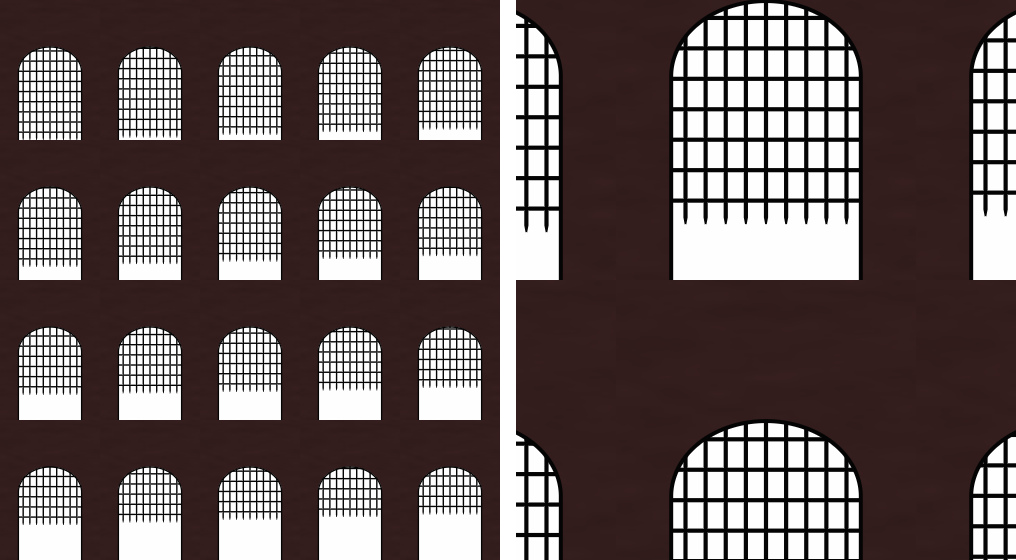
Left: the whole. Right: its middle third, enlarged.
This pattern is drawn by a WebGL 1 fragment shader. Its source:

```glsl
precision highp float;
// Rows of arched gateways in a dark wall, each portcullis raised a little further than the last.

uniform vec2 u_resolution;

// Lengths are in units of one cell's height.
const vec2 GRID = vec2(5.0, 4.0);             // repeats across and down
const float CELL_ASPECT = 0.7156;             // cell width over height
const vec2 ARCH_RADII = vec2(0.229, 0.182);   // half width and rise of the arch
const float SPRING_HEIGHT = 0.485;            // where the arch starts to curve
const float OUTLINE_WIDTH = 0.0095;
const vec2 BAR_SPACING = vec2(0.0480, 0.0725);
const float BAR_WIDTH = 0.0100;
const float BARS_PER_SIDE = 4.0;              // upright bars each side of the middle one
const float SPIKE_LENGTH = 0.056;             // from lowest crossbar to the tips
const float TIP_TAPER = 0.016;
const float LIFT_STEP = 0.0190;               // rise of the gate per cell
const float LIFT_SLOWDOWN = 0.0086;           // taken off each step in the slow span
const float SLOW_START = 9.0;
const float SLOW_STEPS = 4.0;
const vec2 SMUDGE_SCALE = vec2(9.0, 26.0);
const float SMUDGE_STRENGTH = 0.16;
const vec3 WALL_COLOR = vec3(0.200, 0.114, 0.112);
const vec3 OPENING_COLOR = vec3(0.995);
const vec3 IRON_COLOR = vec3(0.015);

float hash(vec2 p) {
  return fract(sin(dot(p, vec2(127.1, 311.7))) * 43758.5453);
}

float valueNoise(vec2 p) {
  vec2 i = floor(p);
  vec2 f = fract(p);
  f = f * f * (3.0 - 2.0 * f);
  return mix(mix(hash(i), hash(i + vec2(1.0, 0.0)), f.x),
             mix(hash(i + vec2(0.0, 1.0)), hash(i + vec2(1.0, 1.0)), f.x), f.y);
}

float smudges(vec2 p) {
  float sum = 0.0;
  float weight = 0.5;
  for (int octave = 0; octave < 3; octave++) {
    sum += weight * valueNoise(p);
    p = p * 2.03 + 17.3;
    weight *= 0.5;
  }
  return sum / 0.875;
}

// Signed distance to straight jambs topped by a half ellipse.
float archDistance(vec2 p) {
  p.y -= SPRING_HEIGHT;
  if (p.y <= 0.0) return abs(p.x) - ARCH_RADII.x;
  float k = length(p / ARCH_RADII);
  float slope = length(p / (ARCH_RADII * ARCH_RADII));
  return k * (k - 1.0) / max(slope, 0.0001);
}

// Antialiased coverage of the region where the distance is negative.
float coverage(float distance, float pixel) {
  return clamp(0.5 - distance / pixel, 0.0, 1.0);
}

float gateLift(float index) {
  return LIFT_STEP * index - LIFT_SLOWDOWN * clamp(index - SLOW_START, 0.0, SLOW_STEPS);
}

// Distance to the bars of a gate whose tips rest at height zero.
float gateDistance(vec2 p) {
  float bar = clamp(floor(p.x / BAR_SPACING.x + 0.5), -BARS_PER_SIDE, BARS_PER_SIDE);
  float halfWidth = 0.5 * BAR_WIDTH * mix(0.4, 1.0, clamp(p.y / TIP_TAPER, 0.0, 1.0));
  float upright = max(abs(p.x - bar * BAR_SPACING.x) - halfWidth, -p.y);

  float y = p.y - SPIKE_LENGTH;
  float rung = max(floor(y / BAR_SPACING.y + 0.5), 0.0);
  float crossbar = abs(y - rung * BAR_SPACING.y) - 0.5 * BAR_WIDTH;
  return min(upright, crossbar);
}

void main() {
  vec2 grid = gl_FragCoord.xy / u_resolution * GRID;
  vec2 cell = floor(grid);
  vec2 p = (fract(grid) - vec2(0.5, 0.0)) * vec2(CELL_ASPECT, 1.0);
  float pixel = GRID.y / u_resolution.y;

  // Cells count left to right, then top to bottom.
  float index = cell.x + GRID.x * (GRID.y - 1.0 - cell.y);

  // Wall with faint sideways smudges
  float stain = smudges((p + 3.0) * SMUDGE_SCALE) - 0.5;
  vec3 color = WALL_COLOR * (1.0 + SMUDGE_STRENGTH * stain);

  // Opening, gate and outline
  float arch = archDistance(p);
  float gate = gateDistance(p - vec2(0.0, gateLift(index)));
  float outline = abs(arch + 0.3 * OUTLINE_WIDTH) - 0.5 * OUTLINE_WIDTH;
  vec3 inside = mix(OPENING_COLOR, IRON_COLOR, coverage(gate, pixel));
  color = mix(color, inside, coverage(arch, pixel));
  color = mix(color, IRON_COLOR, coverage(outline, pixel));

  gl_FragColor = vec4(color, 1.0);
}
```
